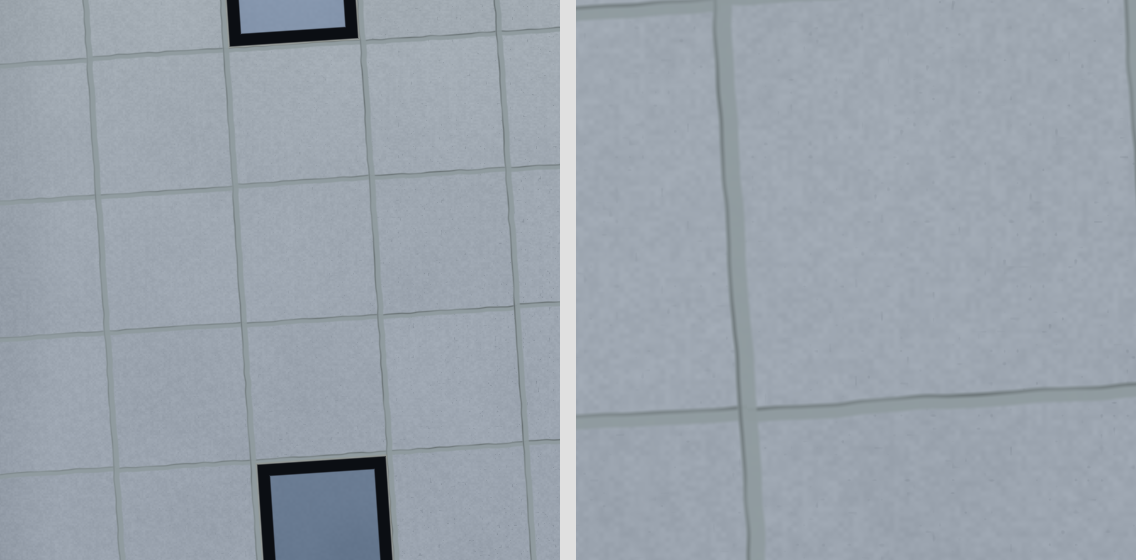
Left, the full canvas; right, a detail of the centre.
A Shadertoy shader for this pattern:

```glsl
// Tilted facade of pale square panels with worn joints and sparse black-framed windows.

float hash(vec2 p) {
    return fract(sin(dot(p, vec2(127.1, 311.7))) * 43758.5453);
}

float noise(vec2 p) {
    vec2 i = floor(p), f = fract(p);
    f = f * f * (3.0 - 2.0 * f);
    return mix(mix(hash(i), hash(i + vec2(1, 0)), f.x),
               mix(hash(i + vec2(0, 1)), hash(i + vec2(1, 1)), f.x), f.y);
}

// Grey-green strip with a dark, broken shadow along its positive side.
vec3 addJoint(vec3 color, float d, float halfWidth, float wear, float soft) {
    float body = smoothstep(soft, -soft, abs(d) - halfWidth);
    float shadow = smoothstep(soft, -soft, abs(d - halfWidth * 0.75) - 0.004);
    color = mix(color, vec3(0.56, 0.605, 0.62), body * 0.9);
    return mix(color, vec3(0.35, 0.38, 0.39), shadow * wear);
}

void mainImage(out vec4 fragColor, in vec2 fragCoord) {
    vec2 p = fragCoord / iResolution.xy;

    // Panel grid: one unit per panel, turned slightly counterclockwise
    float c = cos(0.0655), s = sin(0.0655);
    vec2 q = mat2(c, -s, s, c) * (p - vec2(0.4195, 0.665)) / 0.2445;
    float soft = max(1.0 / (0.2445 * iResolution.y), 0.006);
    vec2 cell = floor(q);

    // Panel face: broad light, small tone shift per panel, fine grain
    vec3 color = mix(vec3(0.605, 0.64, 0.685), vec3(0.64, 0.675, 0.705), p.y * p.y);
    color += 0.012 * (hash(cell + 7.0) - 0.5) + 0.015 * (noise(q * 2.5) - 0.5);
    color -= 0.03 * smoothstep(0.12, 0.0, p.x);
    color += 0.03 * (noise(p * 330.0) - 0.5) + 0.02 * (noise(p * 140.0) - 0.5);
    color -= 0.07 * smoothstep(0.86, 1.0, noise(p * 260.0 + 31.0)) * p.x;

    // Joints: horizontals step a little at each column, verticals run over them
    vec2 line = floor(q + 0.5);
    vec2 d = q - line;
    d.y += 0.02 * (hash(vec2(cell.x, line.y)) - 0.5);
    d += 0.008 * (vec2(noise(q.yx * vec2(14.0, 2.0)), noise(q * vec2(14.0, 2.0) + 9.0)) - 0.5);
    float wear = mix(0.3, 0.75, p.x) * (0.45 + 0.75 * noise(q * 9.0 + 4.0));
    color = addJoint(color, d.y, 0.018, wear, soft);
    color = addJoint(color, -d.x, 0.023, wear, soft);

    // Windows: one panel in every four by four
    if (mod(cell.x, 4.0) < 0.5 && mod(cell.y - 1.0, 4.0) < 0.5) {
        vec2 r = abs(q - cell - 0.5);
        float box = max(r.x, r.y) - 0.47;
        vec3 glass = mix(vec3(0.395, 0.465, 0.555), vec3(0.52, 0.585, 0.675), p.y);
        glass += 0.025 * (noise(q * 3.0) - 0.5) + 0.012 * (noise(p * 200.0) - 0.5);
        color = mix(color, vec3(0.59, 0.59, 0.54), 0.5 * smoothstep(soft, -soft, box - 0.012));
        color = mix(color, vec3(0.045, 0.055, 0.075), smoothstep(soft, -soft, box));
        color = mix(color, glass, smoothstep(soft, -soft, box + 0.088));
    }

    fragColor = vec4(color, 1.0);
}
```
